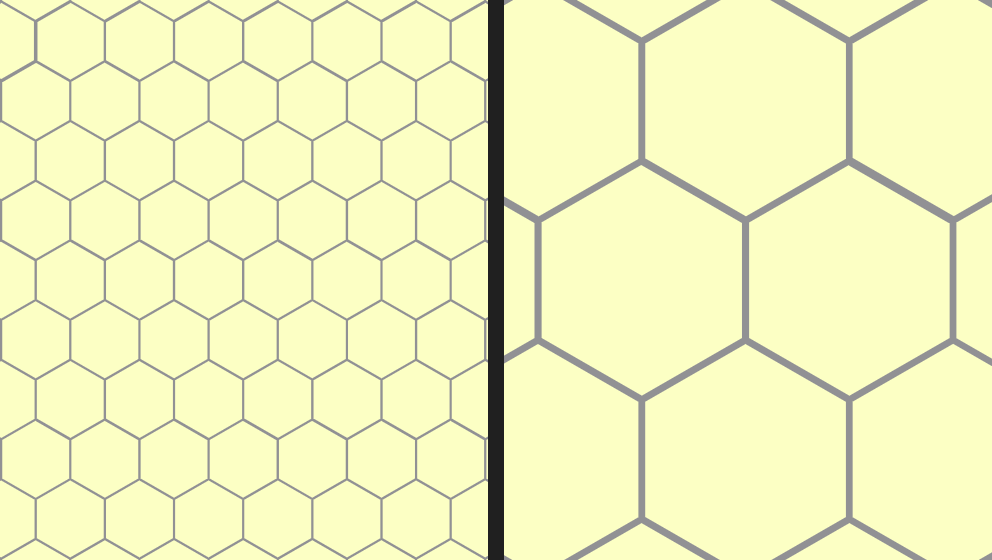
Left: the whole. Right: its middle third, enlarged.
Reproduce this pattern procedurally as a WebGL 1 fragment shader.

```glsl
precision highp float;
// Pale yellow honeycomb of pointy-top hexagons with slightly uneven grey outlines.

uniform vec2 u_resolution;

const vec3 FILL_COLOR = vec3(0.988, 1.0, 0.77);
const vec3 LINE_COLOR = vec3(0.57, 0.57, 0.58);

// Layout, in canvas heights.
const float PITCH = 0.1235;                  // distance between columns
const vec2 ORIGIN = vec2(0.1255, 0.0733);    // centre of the first full cell
const float ROW_STRETCH = 1.003;             // rows sit slightly closer than regular

// Line widths, in column pitches.
const float LINE_WIDTH = 0.033;
const float BAND_WIDTH = 0.039;              // falling edges of every third row
const float TOP_WIDTH = 0.043;               // rising edges of the top row
const float SEAM_WIDTH = 0.049;              // heavy edges at the top left
const float WIDTH_JITTER = 0.1;

const float SQRT3 = 1.7320508;
const float SIXTH_TURN = 1.0471976;
const float TOP_EDGE_ROW = 17.0;

float hash(vec2 p) {
  return fract(sin(dot(p, vec2(127.1, 311.7))) * 43758.545);
}

// Centre of the hexagon that holds p: the nearer of two staggered lattices.
vec2 hexCenter(vec2 p) {
  vec2 period = vec2(1.0, SQRT3);
  vec2 even = floor(p / period + 0.5) * period;
  vec2 odd = (floor(p / period) + 0.5) * period;
  vec2 toEven = p - even;
  vec2 toOdd = p - odd;
  return dot(toEven, toEven) < dot(toOdd, toOdd) ? even : odd;
}

// Both cells beside an edge share its key, so they agree on its width.
float edgeWidth(vec2 key, vec2 normal) {
  float slope = normal.x * normal.y;
  float width = LINE_WIDTH;
  if (slope > 0.1 && abs(mod(key.y, 6.0) - 3.0) < 0.5) width = BAND_WIDTH;
  if (slope < -0.1 && abs(key.y - TOP_EDGE_ROW) < 0.5) width = TOP_WIDTH;
  if (key.x < -1.5 && abs(key.y - TOP_EDGE_ROW + 1.5) < 0.9) width = SEAM_WIDTH;
  return width * (1.0 + WIDTH_JITTER * (hash(key) - 0.5));
}

// Coverage of the six outlines around the cell that holds p.
float outline(vec2 p, float pixel) {
  vec2 center = hexCenter(p);
  float coverage = 0.0;
  for (int i = 0; i < 6; i++) {
    float angle = float(i) * SIXTH_TURN;
    vec2 normal = vec2(cos(angle), sin(angle));
    vec2 middle = center + 0.5 * normal;
    vec2 key = floor(middle * vec2(4.0, 4.0 / SQRT3) + 0.5);
    float dist = abs(dot(p - middle, normal));
    float halfWidth = 0.5 * edgeWidth(key, normal);
    coverage = max(coverage, clamp((halfWidth - dist) / pixel + 0.5, 0.0, 1.0));
  }
  return coverage;
}

void main() {
  vec2 p = (gl_FragCoord.xy / u_resolution.y - ORIGIN) / PITCH;
  p.y *= ROW_STRETCH;
  float pixel = 1.0 / (u_resolution.y * PITCH);
  gl_FragColor = vec4(mix(FILL_COLOR, LINE_COLOR, outline(p, pixel)), 1.0);
}
```
